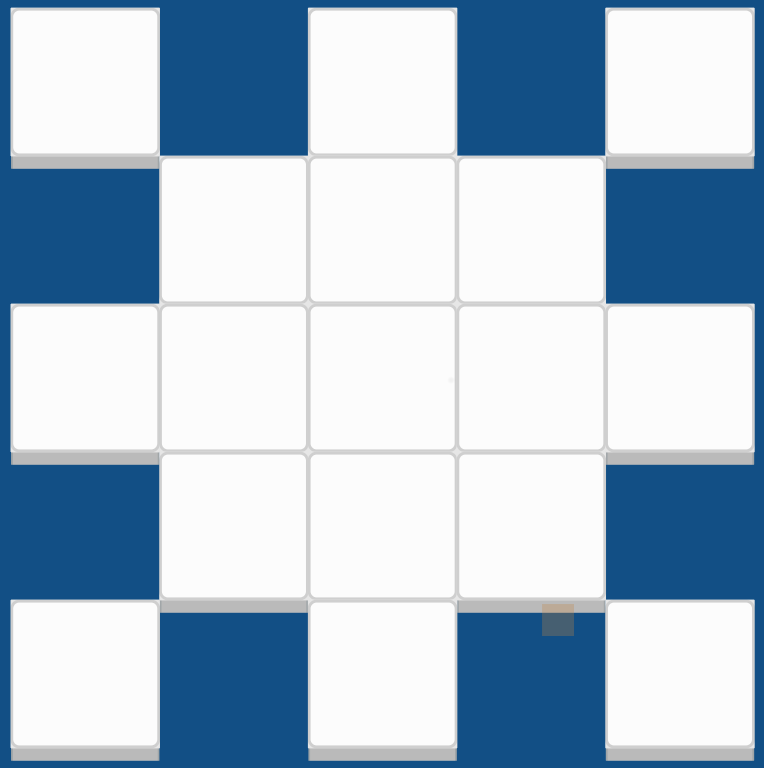
Give the GLSL for this pattern, as a Shadertoy shader.

```glsl
float boxDistance(vec2 p, vec2 halfSize, float radius) {
    vec2 q = abs(p) - halfSize + radius;
    return length(max(q, 0.0)) + min(max(q.x, q.y), 0.0) - radius;
}

float coverage(float d) {
    return clamp(0.5 - d * iResolution.y, 0.0, 1.0);
}

// Shaded front edge hanging below a tile
vec3 paintLip(vec3 color, vec2 p) {
    vec2 q = p + vec2(0.0, 0.1042);
    float ends = smoothstep(0.0936, 0.0950, abs(q.x));
    vec3 lip = mix(vec3(0.73), vec3(0.63, 0.65, 0.66), ends);
    return mix(color, lip, coverage(boxDistance(q, vec2(0.0966, 0.0088), 0.001)));
}

// White face with a rounded grey rim and pale outer corners
vec3 paintTile(vec3 color, vec2 p) {
    float face = boxDistance(p, vec2(0.0938, 0.0930), 0.008);
    vec3 tile = mix(vec3(0.90), vec3(0.81), coverage(face - 0.0038));
    tile = mix(tile, vec3(0.99), coverage(face));
    return mix(color, tile, coverage(boxDistance(p, vec2(0.0973, 0.0969), 0.0015)));
}

void mainImage(out vec4 fragColor, in vec2 fragCoord) {
    vec2 p = (fragCoord - 0.5 * iResolution.xy) / iResolution.y;
    vec3 color = vec3(0.07, 0.31, 0.52);

    // Five rows from top to bottom, so lower tiles cover the lips above
    for (int row = 2; row >= -2; row--) {
        for (int col = -2; col <= 2; col++) {
            if (abs(row) + abs(col) == 3) continue;
            vec2 center = vec2(0.0008, 0.0078) + vec2(col, row) * vec2(0.1936, 0.1927);
            color = paintLip(color, p - center);
            color = paintTile(color, p - center);
        }
    }

    // Translucent amber square
    float square = boxDistance(p - vec2(0.2292, -0.3073), vec2(0.0208), 0.0);
    color = mix(color, vec3(0.75, 0.52, 0.27), 0.3 * coverage(square));

    // Faint smudge on the middle tile
    float smudge = 1.0 - smoothstep(0.001, 0.006, length(p - vec2(0.090, 0.005)));
    color -= 0.04 * smudge;

    fragColor = vec4(color, 1.0);
}
```
